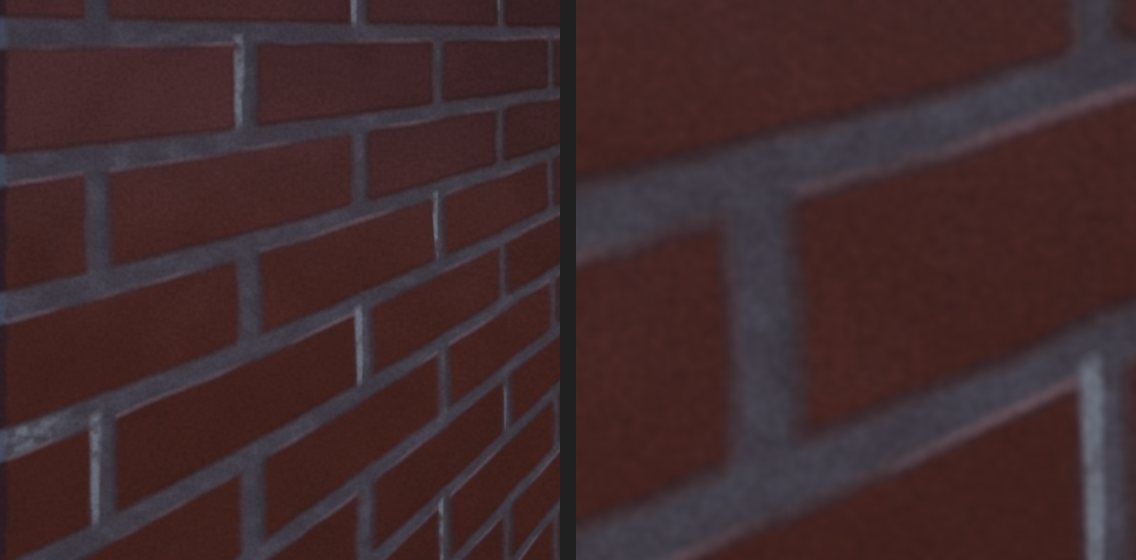
Left, the full canvas; right, a detail of the centre.
Write a WebGL 1 fragment shader that draws this texture.

```glsl
precision highp float;
// Dim red brick wall receding to the right, with worn grey mortar and pale lime smears.
uniform vec2 u_resolution;

float hash(vec2 p) {
  return fract(sin(dot(p, vec2(41.3, 289.1))) * 4375.85);
}

vec2 gradient(vec2 cell) {
  float angle = 6.2832 * hash(cell);
  return vec2(cos(angle), sin(angle));
}

// Gradient noise, roughly -0.7 to 0.7
float noise(vec2 p) {
  vec2 i = floor(p), f = fract(p);
  vec2 u = f * f * f * (f * (f * 6.0 - 15.0) + 10.0);
  vec2 e = vec2(0.0, 1.0);
  return mix(
    mix(dot(gradient(i), f), dot(gradient(i + e.yx), f - e.yx), u.x),
    mix(dot(gradient(i + e), f - e), dot(gradient(i + 1.0), f - 1.0), u.x), u.y);
}

float fbm(vec2 p) {
  return noise(p) + 0.5 * noise(p * 2.1 + 7.3) + 0.25 * noise(p * 4.3 + 3.1);
}

void main() {
  vec2 uv = gl_FragCoord.xy / u_resolution;
  vec2 p = uv + 0.003 * vec2(noise(uv * 12.0), noise(uv * 12.0 + 31.0));

  // Perspective: courses converge on a point beyond the right edge
  float course = 0.141 * (1.745 - p.x) + 0.0055 * sin(3.1416 * p.x);
  float v = (0.941 - p.y) / course;
  float row = floor(v), f = fract(v);
  float odd = mod(row, 2.0);

  // Odd courses slip right near the viewer, and the wall leans right at its foot
  p.x -= 0.003 + 0.014 * odd * smoothstep(0.88, 0.3, p.x);
  p.x -= 0.012 * smoothstep(0.75, 0.2, p.y);
  float depth = 1.745 - p.x;
  float u = 7.38 / depth - 5.64;

  // Running bond: the nearest upright joint, counted in half bricks
  float joint = floor((u - odd) * 0.5 + 0.5) * 2.0 + odd;
  float dx = (u - joint) * depth * depth / 7.38;
  float headHalf = mix(0.005, 0.022, smoothstep(0.75, 1.4, depth));
  float bedHalf = course * mix(0.118, 0.1, p.x);

  // Rounded brick outline, positive inside, with chipped edges
  vec2 inset = vec2(abs(dx) - headHalf, min(f, 1.0 - f) * course - bedHalf);
  float edge = 0.01 - length(max(0.01 - inset, 0.0));
  edge += 0.003 * noise(uv * 26.0 + 17.0) + 0.002 * noise(uv * 60.0);
  float softness = mix(0.007, 0.005, uv.x);
  float brick = smoothstep(-softness, softness, edge);

  // Brick face: warmer below, more purple near the top and along its edges
  float blotch = fbm(uv * 7.0);
  float grain = noise(uv * 150.0) + 0.7 * noise(uv * 83.0 + 13.0);
  vec2 id = vec2(floor((u - odd) * 0.5), row);
  float purple = smoothstep(0.3, 0.85, uv.y + 0.05 * blotch + 0.12 * (hash(id + 2.0) - 0.5));
  vec3 face = mix(vec3(0.254, 0.127, 0.108), vec3(0.272, 0.161, 0.17), purple);
  face = mix(vec3(0.232, 0.152, 0.166), face, smoothstep(0.001, 0.011, edge));
  face *= 0.96 + 0.08 * hash(id) + 0.08 * blotch;
  face *= 1.0 - 0.14 * smoothstep(1.35, 1.95, uv.x + uv.y);

  // Mortar: softly mottled grey, bluer where light, rosy beside the bricks
  float mottling = fbm(uv * vec2(16.0, 24.0));
  vec3 mortar = mix(vec3(0.236, 0.216, 0.252), vec3(0.295, 0.285, 0.335),
                    smoothstep(-0.6, 1.1, mottling + 0.05 - 0.25 * uv.y));
  mortar = mix(mortar, vec3(0.265, 0.212, 0.232), 0.8 * smoothstep(-0.011, -0.003, edge));
  float recess = smoothstep(0.0, headHalf, dx) * smoothstep(-0.012, 0.01, inset.y);
  mortar *= 1.0 - 0.12 * recess;
  vec3 color = mix(mortar, face, brick);

  // Broken pinkish lip along the top of each brick, soft shadow under its foot
  float lip = smoothstep(0.009, 0.0, abs(f * course - bedHalf + 0.002));
  lip *= smoothstep(-0.004, 0.006, inset.x) * smoothstep(-0.3, 0.4, noise(uv * 9.0 + 5.0));
  color += vec3(0.095, 0.075, 0.085) * lip;
  float foot = smoothstep(0.01, 0.0, abs((1.0 - f) * course - bedHalf - 0.002));
  color *= 1.0 - 0.08 * foot * smoothstep(-0.004, 0.006, inset.x);

  // Lime smears on the left side of some upright joints, thinning downward
  float chosen = step(mod(2.0 * joint + row, 5.0), 1.5) * smoothstep(0.75, 0.95, depth);
  float taper = headHalf * (0.8 - 0.35 * f);
  float streak = smoothstep(taper, 0.2 * taper, abs(dx + headHalf * 0.6));
  float reach = smoothstep(-0.02, 0.08, f) * smoothstep(0.98, 0.8, f);
  float lime = chosen * streak * reach * smoothstep(-0.5, 0.25, fbm(uv * 20.0) + 0.1);

  // Lime patch on one bed near the left end
  float bed = abs(v - 3.0) * course;
  float patchMask = smoothstep(bedHalf, bedHalf * 0.4, bed) * smoothstep(0.17, 0.05, uv.x);
  lime = max(lime, patchMask * smoothstep(-0.4, 0.4, fbm(uv * 20.0 + 9.0) + 0.1));
  color = mix(color, vec3(0.44, 0.47, 0.52), 0.75 * lime);

  // Dark wall end with bluish mortar showing at the beds
  float end = smoothstep(0.018, 0.005, uv.x + 0.006 * noise(uv * 30.0));
  vec3 endColor = mix(vec3(0.27, 0.29, 0.36), vec3(0.16, 0.11, 0.14), brick);
  color = mix(color, endColor, 0.8 * end);

  // Fine grain and dim corners
  color *= 1.0 + 0.085 * grain;
  color *= 1.02 - 0.14 * dot(uv - vec2(0.42, 0.5), uv - vec2(0.42, 0.5));
  gl_FragColor = vec4(color, 1.0);
}
```
